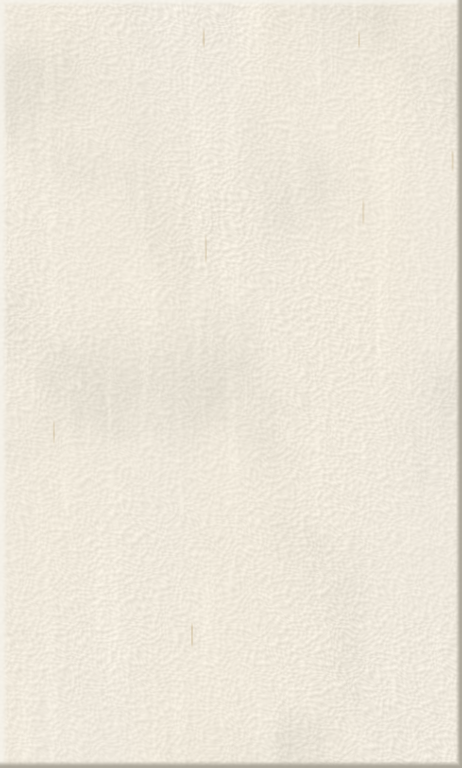
A WebGL 1 fragment shader for this texture:

```glsl
precision highp float;
// Cream ceramic tile with a pebbled grain, soft grey clouds, vertical wear and a bevelled rim.
uniform vec2 u_resolution;

const vec3 CREAM = vec3(0.936, 0.911, 0.862);
const vec3 CLOUD_GREY = vec3(0.876, 0.856, 0.808);
const vec3 IVORY = vec3(0.968, 0.945, 0.895);
const vec3 OCHRE = vec3(0.80, 0.73, 0.59);
const vec3 RIM_LIGHT = vec3(0.965, 0.955, 0.925);
const vec3 RIM_SHADE = vec3(0.63, 0.61, 0.56);

vec2 hash2(vec2 p) {
  vec2 q = vec2(dot(p, vec2(127.1, 311.7)), dot(p, vec2(269.5, 183.3)));
  return fract(sin(q) * 43758.545);
}

// Smooth value noise, 0 to 1
float valueNoise(vec2 p) {
  vec2 i = floor(p);
  vec2 f = fract(p);
  f = f * f * (3.0 - 2.0 * f);
  float low = mix(hash2(i).x, hash2(i + vec2(1.0, 0.0)).x, f.x);
  float high = mix(hash2(i + vec2(0.0, 1.0)).x, hash2(i + vec2(1.0)).x, f.x);
  return mix(low, high, f.y);
}

float layeredNoise(vec2 p) {
  float sum = 0.0;
  float weight = 0.5;
  for (int i = 0; i < 4; i++) {
    sum += weight * valueNoise(p);
    p = p * 2.03 + 17.3;
    weight *= 0.5;
  }
  return sum / 0.9375;
}

// Distance to the nearest jittered cell point
float cellular(vec2 p) {
  vec2 cell = floor(p);
  float nearest = 4.0;
  for (int y = -1; y <= 1; y++) {
    for (int x = -1; x <= 1; x++) {
      vec2 c = cell + vec2(float(x), float(y));
      vec2 d = c + hash2(c) - p;
      nearest = min(nearest, dot(d, d));
    }
  }
  return sqrt(nearest);
}

// Pebbles lit from the upper left
float embossedGrain(vec2 p, vec2 scale) {
  vec2 warp = vec2(valueNoise(p * 45.0), valueNoise(p * 45.0 + 31.0)) * 1.6;
  vec2 q = p * scale + warp;
  vec2 light = vec2(-0.22, 0.3);
  return cellular(q - light) - cellular(q + light);
}

// Sparse thin upright marks, one at most per grid cell
float uprightFlecks(vec2 p, vec2 grid, float chance, float halfWidth, float seed) {
  vec2 q = p * grid;
  vec2 cell = floor(q);
  vec2 place = hash2(cell + seed);
  vec2 kind = hash2(cell + seed + 53.0);
  vec2 d = abs(q - cell - mix(vec2(0.2), vec2(0.8), place)) / grid;
  float halfLength = mix(0.006, 0.022, kind.y);
  float line = 1.0 - smoothstep(halfWidth * 0.4, halfWidth * 1.8, d.x);
  float taper = 1.0 - smoothstep(halfLength * 0.4, halfLength, d.y);
  return line * taper * step(kind.x, chance);
}

// 1 at the edge, fading to 0 at the given width
float rim(float distanceToEdge, float width) {
  return 1.0 - smoothstep(width * 0.15, width, distanceToEdge);
}

void main() {
  vec2 p = gl_FragCoord.xy / u_resolution.y;
  vec2 size = vec2(u_resolution.x / u_resolution.y, 1.0);

  // Cloudy ground with faint vertical wear
  float clouds = layeredNoise(p * vec2(5.5, 4.0) + vec2(3.7, 8.2));
  float wear = layeredNoise(p * vec2(60.0, 5.0) + 11.0);
  float patches = smoothstep(0.5, 0.82, clouds * 0.85 + wear * 0.15);
  vec3 color = mix(CREAM, CLOUD_GREY, patches * 0.75);
  color = mix(color, IVORY, smoothstep(0.52, 0.8, wear) * 0.4);
  color += vec3(0.006, 0.002, -0.008) * (valueNoise(p * vec2(14.0, 3.0) + 5.0) - 0.5);

  // Pebbled surface, stronger in some areas
  float relief = mix(0.035, 0.065, valueNoise(p * 7.0 + 23.0));
  color += relief * embossedGrain(p, vec2(150.0, 190.0));
  color += 0.022 * (valueNoise(p * 260.0) - 0.5);

  // Ochre scratches and pale scuffs
  float roughness = 0.5 + 0.5 * valueNoise(p * vec2(300.0, 140.0));
  color = mix(color, OCHRE, 0.6 * roughness * uprightFlecks(p, vec2(9.0, 8.0), 0.2, 0.0012, 7.0));
  color = mix(color, IVORY, 0.6 * roughness * uprightFlecks(p, vec2(14.0, 11.0), 0.3, 0.002, 91.0));

  // Bevel: lit on the left and top, shaded on the right and bottom
  float lit = max(rim(p.x, 0.011), rim(size.y - p.y, 0.009));
  float shaded = max(rim(size.x - p.x, 0.009), rim(p.y, 0.010));
  color = mix(color, RIM_LIGHT, lit * 0.75);
  color = mix(color, RIM_SHADE, shaded * 0.85);

  gl_FragColor = vec4(clamp(color, 0.0, 1.0), 1.0);
}
```
